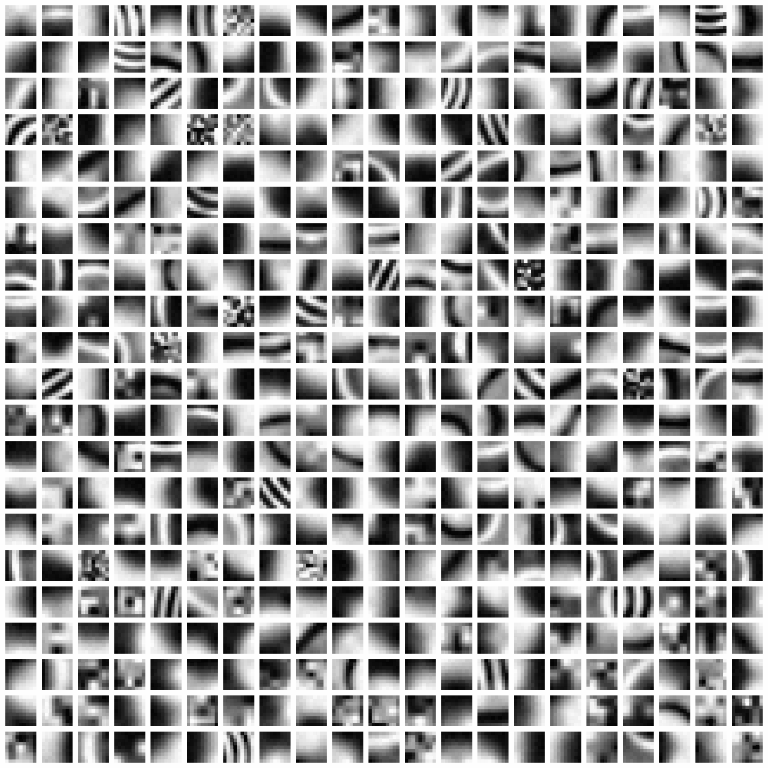
Write a WebGL 2 fragment shader that draws this pattern.

```glsl
#version 300 es
precision highp float;
// A 21 by 21 sheet of small grey filter patches, parted by white lines.
// Each patch is 9 by 9 blocks sampling a random smooth edge, band, blob,
// ripple or grain, stretched to span the range from black to white.
uniform vec2 u_resolution;
out vec4 fragColor;

const float BLOCKS = 9.0;

float hash(vec2 c, float seed) {
  vec3 q = fract(vec3(c, seed) * vec3(0.1031, 0.1030, 0.0973));
  q += dot(q, q.yzx + 33.33);
  return fract((q.x + q.y) * q.z);
}

float noise(vec2 p) {
  vec2 i = floor(p), f = fract(p);
  f = f * f * (3.0 - 2.0 * f);
  return mix(mix(hash(i, 9.0), hash(i + vec2(1, 0), 9.0), f.x),
             mix(hash(i + vec2(0, 1), 9.0), hash(i + vec2(1, 1), 9.0), f.x), f.y);
}

// Raw brightness of one patch; p runs from -1 to 1 across it.
float patchField(vec2 p, vec2 cell) {
  float kind = hash(cell, 1.0);
  float shape = hash(cell, 2.0);
  float skew = 2.0 * hash(cell, 3.0) - 1.0;
  float angle = 1.5708 * floor(4.0 * hash(cell, 4.0)) + 0.85 * skew * abs(skew);
  vec2 dir = vec2(cos(angle), sin(angle));
  float across = dot(p, dir);
  float along = dot(p, vec2(-dir.y, dir.x));
  float bend = 0.7 * (hash(cell, 5.0) - 0.5);
  float shift = 1.1 * (hash(cell, 6.0) - 0.5);
  float t = across + bend * along * along - shift;
  vec2 origin = cell * 37.0 + 50.0;
  float soft = noise(p * 1.1 + origin);
  float height = cell.y / 20.0;

  // Bands and ripples are commoner near the top, blobs near the bottom.
  float edgeLimit = 0.52;
  float bandLimit = mix(0.66, 0.78, height);
  float blobLimit = mix(0.95, 0.87, height);
  if (kind < edgeLimit) return tanh(t * mix(0.8, 2.0, shape)) + 0.5 * soft;
  if (kind < bandLimit) {
    float band = exp(-t * t * mix(2.5, 8.0, shape));
    return (hash(cell, 7.0) < 0.5 ? -band : band) + 0.3 * across + 0.5 * soft;
  }
  if (kind < blobLimit) return noise(p * mix(1.1, 1.9, shape) + origin) + 0.2 * across;
  if (kind < 0.975) return sin(t * mix(4.5, 8.0, shape)) + 1.2 * soft;
  return noise(p * 3.5 + origin) + 0.3 * soft;
}

void main() {
  // Each patch is six units wide and each white line one unit.
  vec2 grid = gl_FragCoord.xy / u_resolution * 148.0 - 1.0;
  vec2 pixel = 148.0 / u_resolution;
  vec2 cell = clamp(floor(grid / 7.0), 0.0, 20.0);
  vec2 local = grid - cell * 7.0;

  // Snap to block centres, with a narrow blend where blocks meet.
  vec2 b = clamp(local / 6.0, 0.0, 1.0) * BLOCKS - 0.5;
  vec2 width = pixel * BLOCKS / 6.0;
  vec2 block = floor(b) + clamp((fract(b) - 0.5) / width + 0.5, 0.0, 1.0);
  block = clamp(block, 0.0, BLOCKS - 1.0);
  float value = patchField((block - 4.0) / 4.5, cell);

  // Stretch the contrast between the patch's darkest and lightest blocks.
  float low = 1e3, high = -1e3;
  for (int y = -2; y <= 2; y++) {
    for (int x = -2; x <= 2; x++) {
      float v = patchField(vec2(x, y) / 2.25, cell);
      low = min(low, v);
      high = max(high, v);
    }
  }
  float tone = clamp((value - low) / max(high - low, 0.001), 0.0, 1.0);
  tone = pow(tone, mix(0.65, 1.6, hash(cell, 8.0)));
  float grain = hash(floor(block + 0.5) + cell * 11.0, 12.0) - 0.5;
  float grey = clamp(mix(0.03, 0.97, tone) + 0.04 * grain, 0.0, 1.0);

  // Smoothed patch outline over the white ground.
  vec2 inside = clamp((3.0 - abs(local - 3.0)) / pixel + 0.5, 0.0, 1.0);
  fragColor = vec4(vec3(mix(0.995, grey, inside.x * inside.y)), 1.0);
}
```
